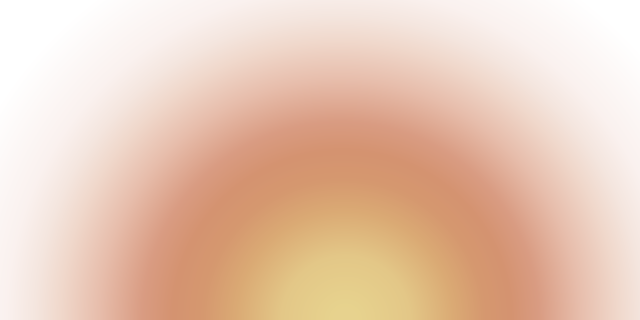
Reproduce this background procedurally as a Shadertoy shader.

```glsl
// A warm radial glow rising from the lower edge, fading from gold through terracotta to white.

// Blends towards the next ring colour between two radii.
vec3 ring(vec3 below, vec3 colour, float from, float to, float radius) {
    return mix(below, colour, clamp((radius - from) / (to - from), 0.0, 1.0));
}

vec3 glow(float r) {
    // Golden core
    vec3 c = vec3(0.905, 0.825, 0.555);
    c = ring(c, vec3(0.890, 0.780, 0.530), 0.04, 0.20, r);
    c = ring(c, vec3(0.855, 0.665, 0.455), 0.20, 0.34, r);
    // Terracotta band
    c = ring(c, vec3(0.835, 0.595, 0.435), 0.34, 0.44, r);
    c = ring(c, vec3(0.832, 0.575, 0.440), 0.44, 0.53, r);
    c = ring(c, vec3(0.850, 0.610, 0.510), 0.53, 0.62, r);
    // Blush falloff into white
    c = ring(c, vec3(0.905, 0.740, 0.670), 0.62, 0.75, r);
    c = ring(c, vec3(0.940, 0.845, 0.795), 0.75, 0.87, r);
    c = ring(c, vec3(0.957, 0.900, 0.872), 0.87, 0.95, r);
    c = ring(c, vec3(0.980, 0.945, 0.935), 0.95, 1.04, r);
    return ring(c, vec3(1.0), 1.04, 1.26, r);
}

void mainImage(out vec4 fragColor, in vec2 fragCoord) {
    vec2 p = fragCoord / iResolution.y;
    float aspect = iResolution.x / iResolution.y;

    // The outer rings sit slightly left of the core.
    p.x -= 0.54 * aspect;
    float radius = length(p);
    p.x += 0.02 * smoothstep(0.2, 0.8, radius);

    fragColor = vec4(glow(length(p)), 1.0);
}
```
